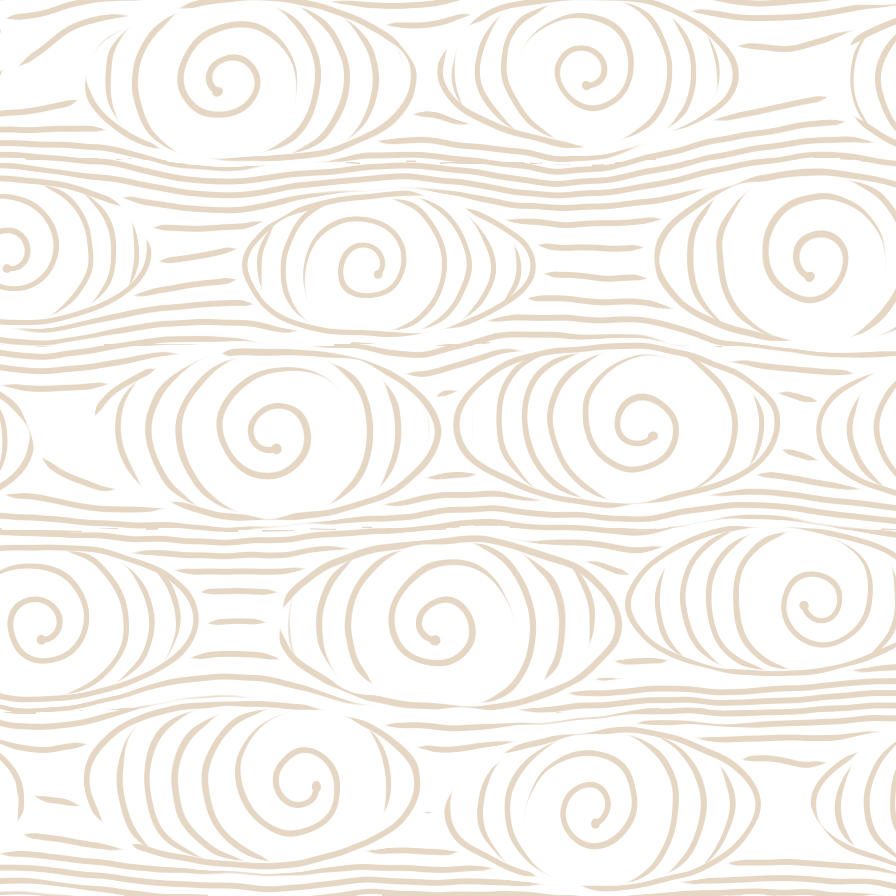
A Shadertoy shader for this pattern:

```glsl
// Hand-drawn spiral clouds among wavy wind lines, beige ink on white.

const float TAU = 6.2831853;
const float PEN = 0.0033; // half width of a full stroke

vec2 hash2(vec2 p) {
    vec3 q = fract(p.xyx * vec3(0.1031, 0.1030, 0.0973));
    q += dot(q, q.yzx + 33.33);
    return fract((q.xx + q.yz) * q.zy);
}

// Gradient noise, roughly -0.7 to 0.7
float noise(vec2 p) {
    vec2 i = floor(p), f = fract(p);
    vec2 u = f * f * f * (f * (f * 6.0 - 15.0) + 10.0);
    vec2 o = vec2(0, 1);
    float a = dot(hash2(i) * 2.0 - 1.0, f);
    float b = dot(hash2(i + o.yx) * 2.0 - 1.0, f - o.yx);
    float c = dot(hash2(i + o.xy) * 2.0 - 1.0, f - o.xy);
    float d = dot(hash2(i + o.yy) * 2.0 - 1.0, f - o.yy);
    return mix(mix(a, b, u.x), mix(c, d, u.x), u.y);
}

float fall(float a, float b, float x) { return 1.0 - smoothstep(a, b, x); }

// Antialiased stroke that fades out as its half width reaches zero
float stroke(float dist, float halfWidth) {
    float px = 1.0 / iResolution.y;
    return fall(-0.7 * px, 0.7 * px, abs(dist) - halfWidth) * min(halfWidth / px, 1.0);
}

// Logarithmic spiral with a round inner tip
float spiral(vec2 p, float turn) {
    float r = max(length(p), 1e-4);
    float th = fract(atan(p.y, p.x) / TAU + turn);
    float u = log(r / 0.018) / 0.875 - th;
    float n = floor(u + 0.5);
    float along = n + th;
    float w = PEN * smoothstep(-0.04, 0.04, along) * fall(1.45, 1.75, along);
    float a = -TAU * turn;
    float tip = stroke(length(p - 0.018 * vec2(cos(a), sin(a))), 0.0055);
    return max(tip, stroke((u - n) * 0.875 * r, w));
}

// Stacked crescents on both sides of the core
float crescents(vec2 p, float rim, float seed) {
    float bow = sqrt(max(1.0 - p.y * p.y / 0.0072, 0.0));
    float g = (abs(p.x) - 0.085 * bow) / 0.031;
    float k = floor(g);
    float wobble = noise(vec2(p.y * 12.0, k * 5.3 + sign(p.x) * 2.7 + seed * 40.0));
    float w = PEN * fall(0.82, 1.0, rim + 0.25 * wobble) * smoothstep(0.1, 0.45, bow);
    return k < 0.0 ? 0.0 : stroke((g - k - 0.5) * 0.031 * bow, w);
}

void mainImage(out vec4 fragColor, in vec2 fragCoord) {
    vec2 p = fragCoord / iResolution.y;
    p += 0.010 * vec2(noise(p * 8.0), noise(p * 8.0 + 31.0));
    p += 0.003 * vec2(noise(p * 23.0 + 7.0), noise(p * 23.0 + 59.0));

    // Wind height, bent around every nearby cloud
    float wind = p.y + 0.030 * noise(p * vec2(5.0, 3.0) + 11.0)
                     + 0.010 * noise(p * vec2(12.0, 6.0) + 43.0);
    vec2 cell = vec2(0.42, 0.205), radii = vec2(0.18, 0.088);
    vec2 local = vec2(0.0), seed = vec2(0.0);
    float nearest = 1e3;
    for (int j = -1; j <= 1; j++)
    for (int i = -1; i <= 1; i++) {
        float row = floor(p.y / cell.y) + float(j);
        float shift = 0.5 * mod(row, 2.0) + 0.12;
        float col = floor(p.x / cell.x - shift) + float(i);
        vec2 h = hash2(vec2(col, row) + 17.0);
        vec2 centre = (vec2(col + shift, row) + 0.5 + (h - 0.5) * vec2(0.2, 0.24)) * cell;
        vec2 q = (p - centre) / mix(0.88, 1.08, h.x);
        vec2 e = q / radii;
        float r2 = dot(e, e);
        wind -= (p.y - centre.y) * min(1.0, exp(0.55 * (1.0 - r2)));
        if (r2 < nearest) { nearest = r2; local = q; seed = h; }
    }
    float rim = sqrt(nearest);

    // Wind lines: level curves with tapered gaps
    float slope = length(vec2(dFdx(wind), dFdy(wind))) * iResolution.y;
    float level = wind / 0.030;
    float k = floor(level);
    float gaps = smoothstep(-0.42, -0.2, noise(vec2(p.x * 4.5, k * 3.7 + 0.4)));
    float w = PEN * gaps * smoothstep(1.06, 1.16, rim) * smoothstep(0.1, 0.35, slope);
    float ink = stroke((level - k - 0.5) * 0.030 / max(slope, 0.05), w);

    // Broken cloud outline
    float rimDist = (rim - 1.0) * rim / max(length(local / (radii * radii)), 1e-3);
    float broken = smoothstep(-0.25, -0.05, noise(p * 9.0 + 71.0));
    ink = max(ink, stroke(rimDist, PEN * broken));

    // Cloud filling, mirrored and shifted per cloud
    vec2 core = local - vec2((seed.y - 0.5) * 0.11, 0.0);
    if (seed.x > 0.5) core.x = -core.x;
    if (rim < 1.0) {
        ink = max(ink, spiral(core, seed.y * 0.5));
        ink = max(ink, crescents(core, rim, seed.x));
    }

    vec3 paper = vec3(1.0), beige = vec3(0.90, 0.84, 0.77);
    fragColor = vec4(mix(paper, beige, ink), 1.0);
}
```
